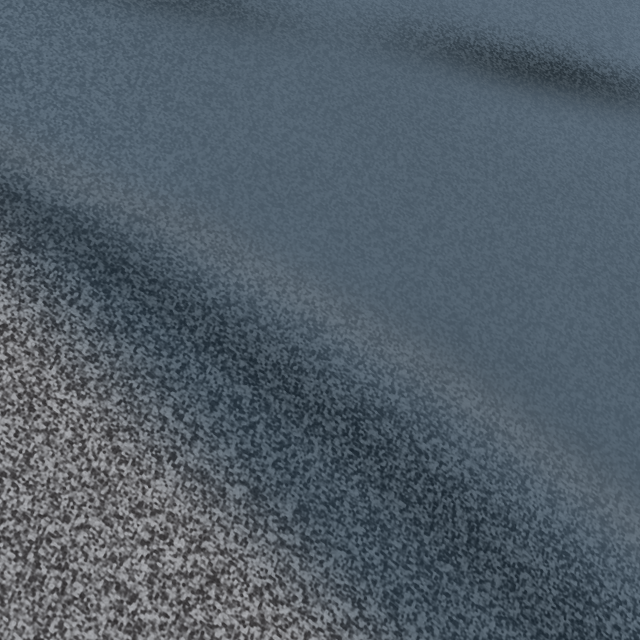
Give the GLSL for this texture, as a Shadertoy shader.

```glsl
const vec3 CLOTH_BLUE  = vec3(0.325, 0.387, 0.440);
const vec3 SHEEN_BLUE  = vec3(0.365, 0.430, 0.490);
const vec3 SHADE_BLUE  = vec3(0.270, 0.325, 0.370);
const vec3 FOLD_DARK   = vec3(0.225, 0.273, 0.312);
const vec3 STREAK_DARK = vec3(0.200, 0.240, 0.268);
const vec3 CREST_GREY  = vec3(0.352, 0.395, 0.432);
const vec3 NAP_GREY    = vec3(0.425, 0.425, 0.435);

// Integer hash and value noise
float hash(vec2 cell) {
    uvec2 k = uvec2(ivec2(cell)) * uvec2(1597u, 3571u);
    uint h = (k.x ^ (k.y << 7)) * 277803u;
    h = (h ^ (h >> 15)) * 73856093u;
    h = (h ^ (h >> 13)) * 19349663u;
    return float((h ^ (h >> 16)) & 65535u) / 65535.0;
}

float valueNoise(vec2 p) {
    vec2 i = floor(p), f = fract(p);
    f = f * f * (3.0 - 2.0 * f);
    float low  = mix(hash(i), hash(i + vec2(1, 0)), f.x);
    float high = mix(hash(i + vec2(0, 1)), hash(i + vec2(1, 1)), f.x);
    return mix(low, high, f.y);
}

vec2 rotate(vec2 p, float angle) {
    float c = cos(angle), s = sin(angle);
    return vec2(c * p.x - s * p.y, s * p.x + c * p.y);
}

// Short fibres in two crossing directions, from -1 to 1
float fibres(vec2 p) {
    float a = valueNoise(rotate(p, 0.45) * vec2(1.0, 0.65));
    float b = valueNoise(rotate(p, -0.85) * vec2(1.0, 0.65) + 57.0);
    return 2.0 * smoothstep(0.2, 0.8, 0.5 * (a + b)) - 1.0;
}

// Finer weave towards the upper right
vec2 recede(vec2 uv) {
    return uv / (1.7 - dot(uv, vec2(0.2, 0.5)));
}

float ridgeHeight(float x) {
    return 0.80 - 0.50 * x - 0.09 * x * x + 0.03 * sin(3.1416 * x);
}

float bell(float x, float center, float width) {
    float t = (x - center) / width;
    return exp(-t * t);
}

// Base colour in rgb, fibre contrast in alpha
vec4 clothShade(vec2 uv) {
    float below = ridgeHeight(uv.x) - uv.y;
    float lower = smoothstep(-0.03, 0.04, below);

    // Upper face with sheen, soft shade and a dark streak
    vec3 upperColor = mix(CLOTH_BLUE, SHEEN_BLUE,
        0.8 * smoothstep(1.35, 1.95, uv.x * 0.8 + uv.y * 1.1));
    float shade = exp(-max(-below, 0.0) / 0.12) * smoothstep(0.1, 0.9, uv.x);
    upperColor = mix(upperColor, SHADE_BLUE, 0.6 * shade);
    float streakLine = 1.0 - 0.21 * (uv.x - 0.28) + 0.01 * bell(uv.x, 0.75, 0.2);
    float streak = bell(uv.y, streakLine, 0.037)
        * max(0.9 * bell(uv.x, 0.85, 0.22), 0.5 * bell(uv.x, 0.28, 0.18));
    upperColor = mix(upperColor, STREAK_DARK, streak);
    float upperContrast = 0.024 + 0.035 * streak
        + 0.022 * (1.0 - smoothstep(0.0, 0.45, uv.x));

    // Lower face: lasting fold shadow, then bare grey nap
    float foldCenter = 0.11 + 0.20 * uv.x;
    float foldWidth = 0.055 + 0.11 * uv.x;
    float fold = max(bell(below, foldCenter, foldWidth),
        0.72 * smoothstep(foldCenter - foldWidth, foldCenter + foldWidth, below));
    float nap = smoothstep(-0.13, 0.17, 0.62 - 1.05 * uv.x - uv.y);
    vec3 lowerColor = mix(CLOTH_BLUE, FOLD_DARK, fold);
    lowerColor = mix(lowerColor, NAP_GREY, nap);
    float lowerContrast = mix(0.04 + 0.065 * smoothstep(0.02, 0.22, below), 0.205, nap);

    // Broad, faintly pale crest along the ridge
    float crest = bell(below, 0.03, 0.04 + 0.02 * uv.x);
    vec3 color = mix(upperColor, lowerColor, lower);
    color = mix(color, CREST_GREY, 0.7 * crest);
    float contrast = mix(upperContrast, lowerContrast, lower) + 0.01 * crest;
    return vec4(color, contrast);
}

void mainImage(out vec4 fragColor, in vec2 fragCoord) {
    vec2 uv = fragCoord / iResolution.xy;
    vec2 weave = recede(uv) * 390.0;
    float grain = fibres(weave);
    float patches = valueNoise(uv * vec2(9.0, 14.0) + 7.0) - 0.5;

    // Grain and patches break up the borders of the tones
    vec2 frayed = uv + vec2(0.0, 0.006 * grain + 0.010 * patches);
    vec4 shade = clothShade(frayed);

    float speck = valueNoise(weave * 1.3 + 113.0) - 0.5;
    float relief = shade.a * (grain + 0.5 * speck);
    vec3 color = shade.rgb + relief * vec3(0.97, 1.0, 1.02);
    color *= 1.0 + 0.025 * patches;
    fragColor = vec4(clamp(color, 0.0, 1.0), 1.0);
}
```
